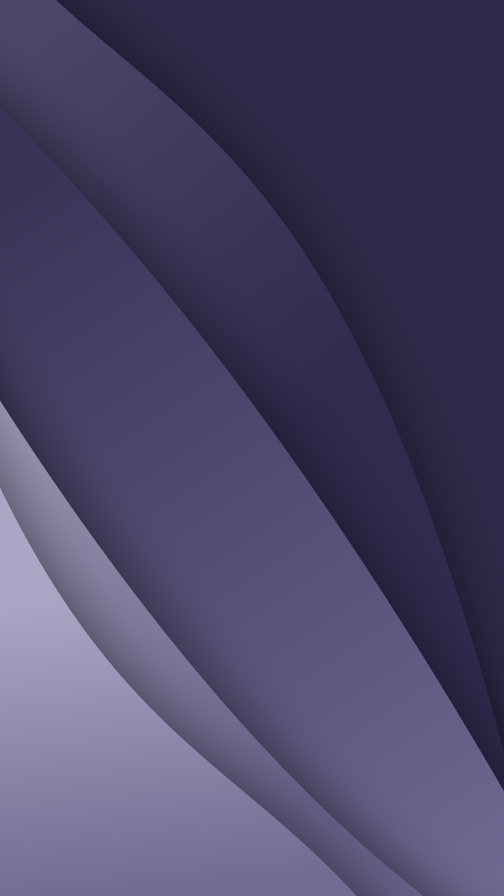
Give the GLSL for this background, as a WebGL 1 fragment shader.

```glsl
precision highp float;
// Overlapping curved sheets in muted violet, stacked from upper right to lower left.
// Each sheet lies below a cubic edge, has its own linear gradient,
// and casts a soft shadow on the sheets behind it.

uniform vec2 u_resolution;

const float ASPECT = 0.5625;       // design width / height
const float SHADOW_WIDTH = 0.075;  // in canvas heights

// Approximate signed distance to y = k.x + k.y x + k.z x^2 + k.w x^3,
// negative below the curve, measured in canvas heights.
float edgeDistance(vec2 uv, vec4 k) {
  float height = k.x + uv.x * (k.y + uv.x * (k.z + uv.x * k.w));
  float slope = k.y + uv.x * (2.0 * k.z + 3.0 * uv.x * k.w);
  return (uv.y - height) / length(vec2(1.0, slope / ASPECT));
}

// Colour gradient running from point a to point b.
vec3 linearGradient(vec2 p, vec2 a, vec2 b, vec3 colorA, vec3 colorB) {
  vec2 axis = b - a;
  float t = clamp(dot(p - a, axis) / dot(axis, axis), 0.0, 1.0);
  return mix(colorA, colorB, t);
}

// Darkens what lies outside the edge, then lays the sheet over it.
vec3 addSheet(vec3 behind, vec3 sheet, float dist, float shadowStrength) {
  float fade = clamp(1.0 - max(dist, 0.0) / SHADOW_WIDTH, 0.0, 1.0);
  vec3 shaded = behind * (1.0 - shadowStrength * fade * fade);
  float coverage = clamp(0.5 - dist * u_resolution.y, 0.0, 1.0);
  return mix(shaded, sheet, coverage);
}

void main() {
  vec2 uv = gl_FragCoord.xy / u_resolution;
  vec2 p = uv * vec2(ASPECT, 1.0);

  // Sheet edges, back to front
  float outerEdge = edgeDistance(uv, vec4(1.0627, -0.6251, 0.6497, -0.927));
  float broadEdge = edgeDistance(uv, vec4(0.88, -0.556, -0.207, 0.0));
  float narrowEdge = edgeDistance(uv, vec4(0.553, -0.876, 0.2595, 0.0));
  float cornerEdge = edgeDistance(uv, vec4(0.456, -1.1606, 1.42, -0.976));

  // Sheet colours
  vec3 backdrop = vec3(0.188, 0.167, 0.292);
  vec3 outerSheet = linearGradient(p, vec2(0.03, 0.97), vec2(0.36, 0.56),
    vec3(0.30, 0.275, 0.42), vec3(0.195, 0.165, 0.31));
  vec3 broadSheet = linearGradient(p, vec2(0.02, 0.80), vec2(0.54, 0.02),
    vec3(0.225, 0.20, 0.345), vec3(0.43, 0.41, 0.57));
  vec3 narrowSheet = linearGradient(p, vec2(0.0, 0.53), vec2(0.34, 0.10),
    vec3(0.60, 0.575, 0.69), vec3(0.41, 0.385, 0.545));
  vec3 cornerSheet = linearGradient(p, vec2(0.03, 0.33), vec2(0.06, 0.0),
    vec3(0.67, 0.65, 0.775), vec3(0.45, 0.42, 0.575));

  // Stack
  vec3 color = addSheet(backdrop, outerSheet, outerEdge, 0.28);
  color = addSheet(color, broadSheet, broadEdge, 0.28);
  color = addSheet(color, narrowSheet, narrowEdge, 0.28);
  color = addSheet(color, cornerSheet, cornerEdge, 0.28);

  gl_FragColor = vec4(color, 1.0);
}
```
